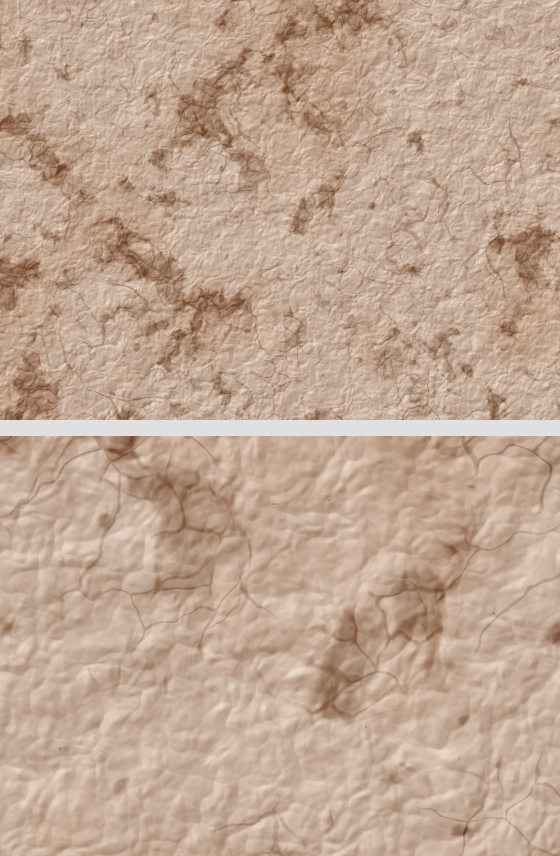
Top, the full canvas; bottom, a detail of the centre.
Reproduce this texture procedurally as a WebGL 2 fragment shader.

```glsl
#version 300 es
precision highp float;

uniform vec2 u_resolution;
out vec4 fragColor;

#define PALE vec3(0.825, 0.737, 0.667)
#define RUST vec3(0.45, 0.29, 0.18)
#define BASE_TONE 0.11
#define RELIEF 3.9
#define RELIEF_STEP 0.0024
#define LIGHT_DIR vec2(-0.6, 0.8)
#define FLAKE_SCALE 28.0
#define WRINKLE_SCALE 66.0
#define CRACK_SCALE 5.5
#define PEBBLE_SCALE 26.0
#define CRACK_WIDTH 0.0019
#define PIT_SCALE 8.0

vec2 hash2(vec2 c) {
    vec3 q = fract(c.xyx * vec3(0.1031, 0.1030, 0.0973));
    q += dot(q, q.yzx + 33.33);
    return fract((q.xx + q.yz) * q.zy);
}

float noise(vec2 p) {
    vec2 i = floor(p), f = fract(p);
    f = f * f * (3.0 - 2.0 * f);
    float low = mix(hash2(i).x, hash2(i + vec2(1, 0)).x, f.x);
    float high = mix(hash2(i + vec2(0, 1)).x, hash2(i + vec2(1, 1)).x, f.x);
    return mix(low, high, f.y);
}

float fbm(vec2 p, int octaves) {
    float sum = 0.0, amp = 0.5, total = 0.0;
    for (int i = 0; i < octaves; i++) {
        sum += amp * noise(p);
        total += amp;
        amp *= 0.5;
        p = mat2(1.6, 1.2, -1.2, 1.6) * p + 7.3;
    }
    return sum / total;
}

// Nearest distance, second distance, random value of the nearest cell
vec3 cells(vec2 p) {
    vec2 base = floor(p);
    vec3 best = vec3(8.0, 8.0, 0.0);
    for (int y = -1; y <= 1; y++)
    for (int x = -1; x <= 1; x++) {
        vec2 id = base + vec2(x, y);
        vec2 seed = hash2(id);
        float d = length(id + seed - p);
        if (d < best.x) best = vec3(d, best.x, fract(seed.x * 7.0 + seed.y * 13.0));
        else best.y = min(best.y, d);
    }
    return best;
}

vec2 warp(vec2 p, float scale, int octaves) {
    return vec2(fbm(p * scale, octaves), fbm(p * scale + 41.7, octaves)) - 0.5;
}

// Rough surface: flakes, small wrinkles and grain
float height(vec2 p) {
    vec2 q = p + 0.035 * warp(p, 26.0, 3);
    float flakes = cells(q * FLAKE_SCALE).x;
    float wrinkles = cells(q * WRINKLE_SCALE + 5.0).x;
    return 0.55 * fbm(p * 30.0, 4) - 0.24 * flakes - 0.17 * wrinkles;
}

// Line along the border between the two nearest cells
float crack(vec3 c, float scale, float width) {
    float gap = 0.5 * (c.y - c.x) / scale;
    return 1.0 - smoothstep(0.3 * width, width + 1.0 / u_resolution.y, gap);
}

void main() {
    vec2 p = gl_FragCoord.xy / u_resolution.y + 3.0;
    vec2 toLight = LIGHT_DIR * RELIEF_STEP;
    vec2 bent = p + 0.13 * warp(p, 8.0, 5);

    // Relief lit from the upper left
    float shade = height(p) - height(p + toLight);

    // Soft stains and the small rust patches gathered in them
    float stain = smoothstep(0.40, 0.70, fbm(bent * 4.0 + 2.0, 4));
    float patchField = fbm(bent * 17.0 + 13.0, 5) + 0.16 * stain;
    float rust = smoothstep(0.66, 0.80, patchField);
    float loose = smoothstep(0.56, 0.70, patchField);

    // Broken long cracks and finer outlines of lumps
    float broken = smoothstep(0.46, 0.62, fbm(p * 6.0 + 31.0, 3));
    float width = CRACK_WIDTH * (0.5 + 1.4 * loose);
    float cracks = crack(cells(bent * CRACK_SCALE), CRACK_SCALE, width) * broken;
    float partial = smoothstep(0.50, 0.64, fbm(p * 11.0 + 77.0, 3));
    float fineScale = 2.4 * CRACK_SCALE;
    float outlines = crack(cells(bent * fineScale + 9.0), fineScale, 0.6 * CRACK_WIDTH);
    cracks = max(cracks, 0.75 * outlines * partial);

    // Raised pebbles and the gaps between them
    vec2 ragged = p + 0.07 * warp(p, 14.0, 4);
    vec3 pebble = cells(ragged * PEBBLE_SCALE);
    float lit = cells((ragged + toLight) * PEBBLE_SCALE).x - pebble.x;
    shade += 0.4 * loose * lit;
    float gaps = crack(pebble, PEBBLE_SCALE, CRACK_WIDTH) * loose;

    // Scattered pits of uneven outline
    vec3 pit = cells((p + 0.05 * warp(p, 24.0, 3)) * PIT_SCALE + 3.0);
    float radius = 0.12 * smoothstep(0.6, 1.0, pit.z);
    float hole = 1.0 - smoothstep(0.5 * radius, radius + 0.02, pit.x);

    // Combine into one tone from pale plaster to rust
    float mottle = fbm(p * 22.0 + 57.0, 4) - 0.5;
    float tone = BASE_TONE + 0.11 * stain + 0.24 * mottle;
    tone += 0.34 * rust + 0.32 * max(cracks, 0.7 * gaps);
    tone += 0.4 * hole - RELIEF * shade;
    vec3 color = mix(PALE, RUST, clamp(tone, -0.24, 1.05));
    color *= mix(vec3(1.0, 1.0, 1.005), vec3(1.015, 0.988, 0.962), stain);
    fragColor = vec4(clamp(color, 0.0, 1.0), 1.0);
}
```
